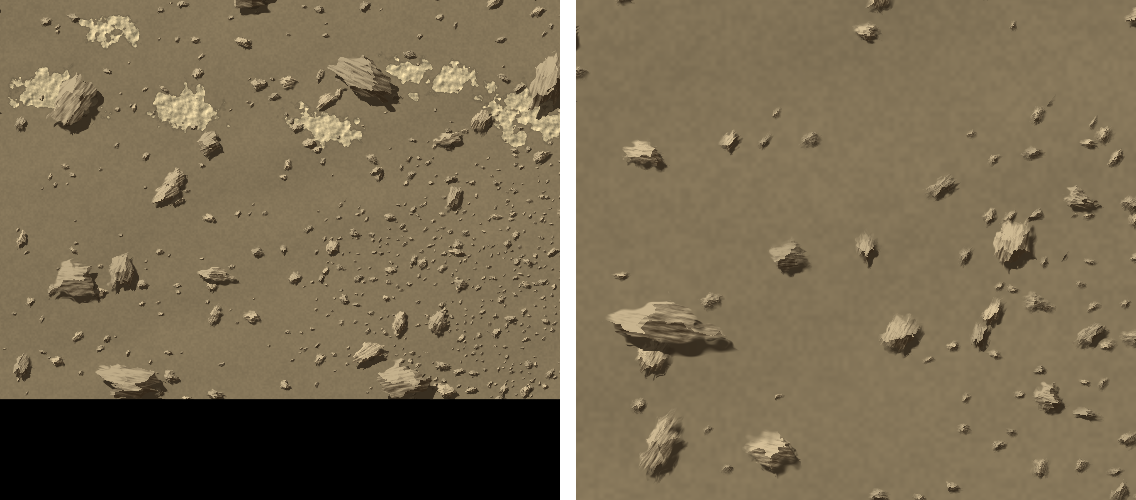
Left: the whole. Right: its middle third, enlarged.
Write a Shadertoy shader that draws this texture.

```glsl
// Dusty desert floor seen from above, with a black band below it.
// Noise-shaded sand carries ragged pale slabs; faceted stones are scattered
// on jittered grids, from gravel to boulders, lit from the upper left.

float hash(vec2 p) {
    vec3 q = fract(vec3(p.xyx) * 0.1031);
    q += dot(q, q.yzx + 33.33);
    return fract((q.x + q.y) * q.z);
}

float noise(vec2 p) {
    vec2 i = floor(p), f = fract(p);
    f = f * f * (3.0 - 2.0 * f);
    return mix(mix(hash(i), hash(i + vec2(1, 0)), f.x),
               mix(hash(i + vec2(0, 1)), hash(i + vec2(1, 1)), f.x), f.y);
}

float fbm(vec2 p) {
    float sum = 0.0, amp = 0.53;
    for (int i = 0; i < 4; i++) {
        sum += amp * noise(p);
        p = mat2(1.6, 1.2, -1.2, 1.6) * p + 7.3;
        amp *= 0.5;
    }
    return sum;
}

mat2 rotation(float a) {
    return mat2(cos(a), sin(a), -sin(a), cos(a));
}

// Height of a convex stone cut by random planes; also gives the facet normal
float stoneHeight(vec2 q, vec2 seed, out vec3 normal) {
    q += 0.45 * (vec2(noise(q * 3.0 + seed * 9.0), noise(q * 3.0 + seed * 5.0 + 40.0)) - 0.5);
    q += 0.18 * (noise(q * 9.0 + seed * 3.0) - 0.5);
    float height = 0.55;
    normal = vec3(0, 0, 1);
    for (int i = 0; i < 7; i++) {
        vec2 key = seed + vec2(float(i) * 17.0, 61.0);
        float a = 6.2832 * (float(i) + 0.8 * hash(key)) / 7.0;
        vec2 dir = vec2(cos(a), sin(a));
        float slope = mix(0.5, 1.8, hash(key + 3.0));
        float h = (mix(0.65, 1.1, hash(key + 8.0)) - dot(q, dir)) * slope;
        if (h < height) {
            height = h;
            normal = normalize(vec3(dir * slope, 1.0));
        }
    }
    return height;
}

// Rippled, grainy sand
vec3 sand(vec2 p) {
    vec2 r = rotation(-0.35) * p;
    float tone = 0.10 * (fbm(r * vec2(4.0, 13.0)) - 0.5) + 0.05 * (fbm(p * 3.0 + 20.0) - 0.5);
    tone += 0.07 * (noise(p * 330.0) - 0.5) + 0.04 * (noise(p * 140.0) - 0.5);
    return vec3(0.515, 0.455, 0.345) * (1.0 + tone);
}

// Flat, broken slabs of bedrock in the upper part
vec3 slabs(vec3 col, vec2 p) {
    float rough = fbm(p * 42.0), fine = fbm(p * 110.0);
    float d = 9.0;
    for (int i = 0; i < 7; i++) {
        float k = float(i);
        vec2 c = vec2(fract(k * 0.618 + 0.1), 0.67 + 0.2 * hash(vec2(k, 5.0)));
        vec2 size = vec2(0.068, 0.034) * mix(0.6, 1.25, hash(vec2(k, 9.0)));
        d = min(d, length(rotation(0.5 * hash(vec2(k, 2.0)) - 0.25) * (p - c) / size));
    }
    d += 2.0 * (rough - 0.5) + 0.6 * (fine - 0.5);
    float relief = fbm(p * 110.0 + vec2(0.35, -0.35)) - fine;
    vec3 slab = vec3(0.77, 0.70, 0.54) * (0.98 + 0.9 * relief + 0.25 * (rough - 0.5));
    col *= 1.0 - 0.12 * smoothstep(1.05, 0.85, d);
    return mix(col, slab, smoothstep(0.88, 0.78, d));
}

// One jittered grid of stones with shadows cast to the lower right
vec3 stones(vec3 col, vec2 p, float cell, float density, float layer) {
    vec3 light = normalize(vec3(-0.5, 0.65, 0.75));
    vec2 home = floor(p / cell);
    for (int y = -1; y <= 1; y++)
    for (int x = -1; x <= 1; x++) {
        vec2 id = home + vec2(x, y);
        vec2 seed = id + layer * 37.0 + 11.0;
        if (hash(seed) > density) continue;
        vec2 c = (id + 0.15 + 0.7 * vec2(hash(seed + 50.0), hash(seed + 90.0))) * cell;
        float size = hash(seed + 130.0);
        float radius = cell * mix(0.13, 0.29, size * size);
        vec2 q = (p - c) / radius;
        if (dot(q, q) > 6.0) continue;

        mat2 turn = rotation(1.8 * hash(seed + 170.0) - 1.3);
        vec2 stretch = vec2(0.8, mix(1.0, 1.7, hash(seed + 210.0)));
        float soft = 0.0016 / radius;
        vec3 n, unused;
        float shade = stoneHeight(turn * (q - vec2(0.3, -0.36)) * stretch, seed, unused);
        col = mix(col, vec3(0.17, 0.135, 0.09), 0.85 * smoothstep(-soft, soft, shade));

        // Facets, layered grain and pits
        vec2 s = turn * q * stretch;
        float h = stoneHeight(s, seed, n);
        n.xy = n.xy * turn;
        vec2 grainPos = s * vec2(2.5, 7.0) + seed * 4.0;
        float grain = fbm(grainPos);
        float bump = fbm(grainPos + vec2(0.25, -0.5)) - grain;
        float lit = dot(normalize(n), light) + 1.1 * bump + 0.4 * (grain - 0.5);
        vec3 rock = mix(vec3(0.22, 0.17, 0.11), vec3(0.80, 0.72, 0.57), smoothstep(-0.25, 1.0, lit));
        rock *= mix(0.88, 1.07, hash(seed + 250.0));
        col = mix(col, rock, smoothstep(-soft, soft, h));
    }
    return col;
}

void mainImage(out vec4 fragColor, in vec2 fragCoord) {
    vec2 p = fragCoord / iResolution.x;
    vec3 col = slabs(sand(p), p);

    // Gravel gathers toward the lower right
    float gravel = smoothstep(0.5, 0.1, length((p - vec2(0.95, 0.36)) * vec2(1.0, 1.3)));
    gravel *= 0.5 + noise(p * 14.0);
    col = stones(col, p, 0.014, 0.03 + 0.5 * gravel, 1.0);
    col = stones(col, p, 0.031, 0.15 + 0.45 * gravel, 2.0);
    col = stones(col, p, 0.070, 0.33, 3.0);
    col = stones(col, p, 0.170, 0.42, 4.0);

    // Black band under the ground
    col *= smoothstep(0.179, 0.181, p.y);
    fragColor = vec4(clamp(col, 0.0, 1.0), 1.0);
}
```
